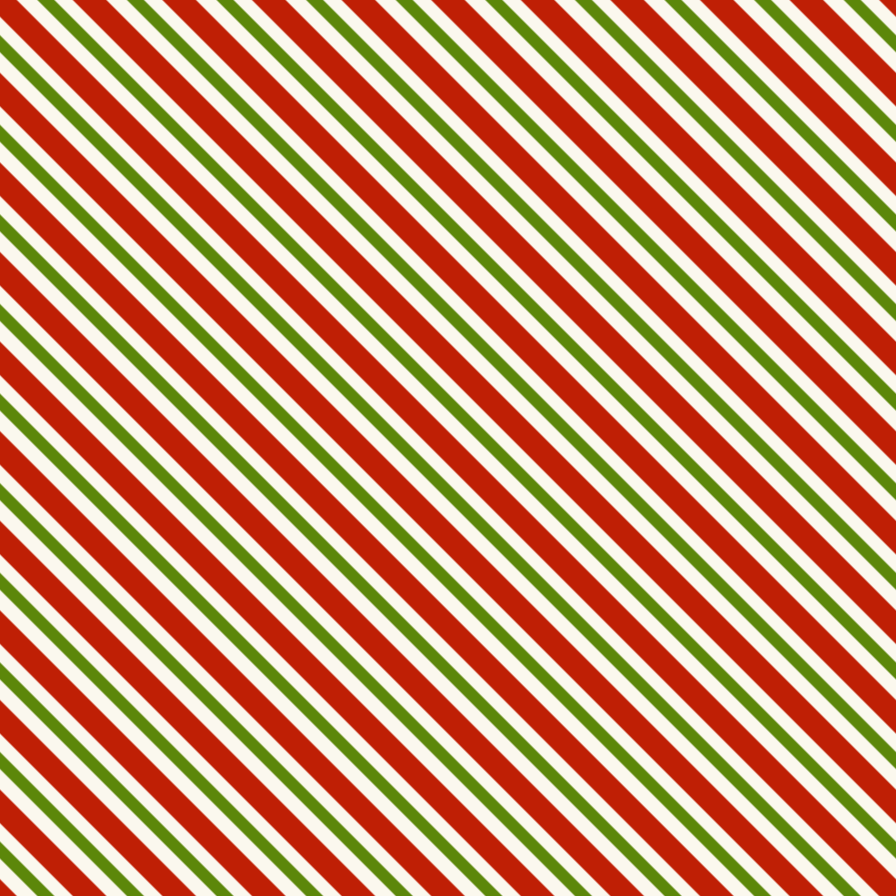
This pattern is drawn by a WebGL 1 fragment shader. Its source:

```glsl
precision highp float;

uniform vec2 u_resolution;

#define REPEATS 10.0
#define RED_WIDTH 0.375
#define GREEN_WIDTH 0.19
#define GREEN_CENTER 0.512
#define EDGE_SOFTNESS 0.018
#define CREAM vec3(0.985, 0.972, 0.935)
#define RED vec3(0.75, 0.12, 0.02)
#define GREEN vec3(0.36, 0.53, 0.04)

// Coverage of a stripe in a coordinate that repeats every 1.0
float stripe(float phase, float center, float width, float blur) {
    float dist = abs(fract(phase - center + 0.5) - 0.5) - 0.5 * width;
    return 1.0 - smoothstep(-blur, blur, dist);
}

void main() {
    vec2 uv = gl_FragCoord.xy / u_resolution;

    // Equal whole counts on both axes give seamless diagonals
    float phase = REPEATS * (uv.x + uv.y);
    float pixel = REPEATS * length(1.0 / u_resolution);
    float blur = max(EDGE_SOFTNESS, 0.7 * pixel);

    // Wide red and narrow green bands on cream
    vec3 color = CREAM;
    color = mix(color, RED, stripe(phase, 0.0, RED_WIDTH, blur));
    color = mix(color, GREEN, stripe(phase, GREEN_CENTER, GREEN_WIDTH, blur));

    gl_FragColor = vec4(color, 1.0);
}
```
